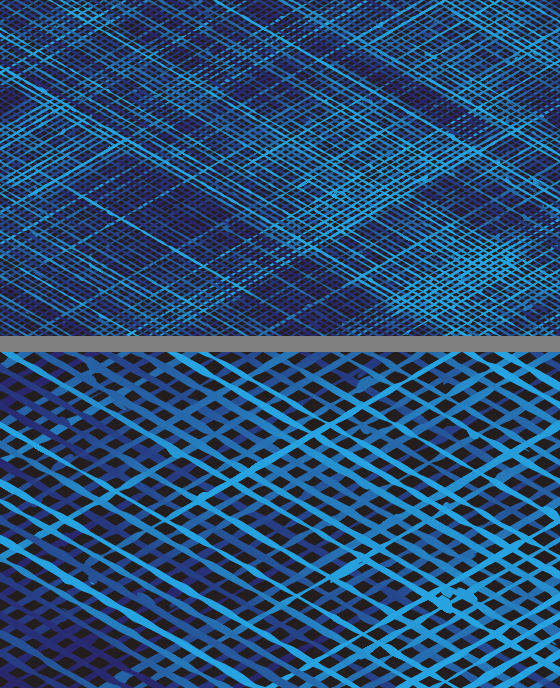
Top: the whole. Bottom: its middle third, enlarged.
Give the GLSL for this pattern, as a WebGL 1 fragment shader.

```glsl
precision highp float;
// Rough blue threads crossing in a diamond lattice, with plaid-like bands of light over near-black.
uniform vec2 u_resolution;

const float ROWS = 53.0;        // threads of each direction per canvas height
const float SLOPE = 0.577;      // rise over run of the threads
const float THREAD = 0.37;      // thread width as a share of the spacing
const float WIDTH_SPREAD = 0.08; // width difference between threads
const float ROUGHNESS = 0.20;   // wobble of the thread edges
const float BLOT = 0.24;        // extra width at ink blots
const float BASE_GLOW = 0.25;   // light outside the bright regions
const float GLOW_GAIN = 0.62;   // effect of the regions on the tone
const float CONTRAST = 1.6;     // tone variation between threads
const float STREAK_SHARE = 0.12; // share of threads that are bright streaks

const vec3 GROUND = vec3(0.137, 0.118, 0.112);
const vec3 INDIGO = vec3(0.160, 0.150, 0.425);
const vec3 COBALT = vec3(0.150, 0.230, 0.510);
const vec3 AZURE = vec3(0.150, 0.420, 0.680);
const vec3 CYAN = vec3(0.150, 0.640, 0.880);

float hash(vec2 p) {
  vec3 q = fract(vec3(p.xyx) * 0.1031);
  q += dot(q, q.yzx + 33.33);
  return fract((q.x + q.y) * q.z);
}

float noise(vec2 p) {
  vec2 i = floor(p);
  vec2 f = fract(p);
  f = f * f * (3.0 - 2.0 * f);
  float low = mix(hash(i), hash(i + vec2(1.0, 0.0)), f.x);
  float high = mix(hash(i + vec2(0.0, 1.0)), hash(i + 1.0), f.x);
  return mix(low, high, f.y);
}

// Soft diamond of light whose sides run along the threads
float diamond(vec2 p, vec2 center, float radius) {
  vec2 d = abs(p - center);
  return 1.0 - smoothstep(0.35, 1.1, (d.y + SLOPE * d.x) / radius);
}

float regionGlow(vec2 p) {
  float glow = BASE_GLOW;
  glow += 0.48 * diamond(p, vec2(0.12, 0.56), 0.20);
  glow += 0.48 * diamond(p, vec2(1.00, 0.53), 0.29);
  glow += 0.48 * diamond(p, vec2(1.45, 0.88), 0.28);
  glow += 0.42 * diamond(p, vec2(1.55, 0.52), 0.17);
  glow += 0.46 * diamond(p, vec2(1.34, 0.18), 0.26);
  return glow;
}

vec3 ramp(float tone) {
  vec3 color = mix(INDIGO, COBALT, smoothstep(0.05, 0.35, tone));
  color = mix(color, AZURE, smoothstep(0.30, 0.62, tone));
  return mix(color, CYAN, smoothstep(0.58, 0.92, tone));
}

// Tone of one thread: shared band, own shade, drift along its length, streaks
float threadTone(float index, float along, float seed, float glow) {
  float band = noise(vec2(index * 0.28, seed));
  float own = hash(vec2(index, seed + 7.0));
  float drift = noise(vec2(along * 3.6 + seed, index * 0.7));
  float vary = 0.28 * band + 0.40 * own + 0.32 * drift;
  float streak = step(1.0 - STREAK_SHARE, hash(vec2(index, seed + 19.0)));
  streak *= smoothstep(0.2, 0.5, noise(vec2(along * 2.0, index * 1.7 + seed)));
  return 0.47 + GLOW_GAIN * (glow - 0.42) + CONTRAST * (vary - 0.5) + 0.45 * streak;
}

// Antialiased coverage of the threads, with ragged edges and blots
float threadCover(float across, float along, float seed, float blur) {
  float spread = hash(vec2(floor(across), seed)) - 0.5;
  float ragged = noise(vec2(along * ROWS * 1.4, across * 2.0 + seed)) - 0.5;
  float blot = smoothstep(0.86, 0.97, noise(vec2(along * ROWS * 0.7 + seed, across * 1.3)));
  float halfWidth = 0.5 * THREAD + WIDTH_SPREAD * spread + ROUGHNESS * ragged + BLOT * blot;
  float edge = abs(fract(across) - 0.5) - halfWidth;
  return clamp(0.5 - edge / blur, 0.0, 1.0);
}

void main() {
  vec2 p = gl_FragCoord.xy / u_resolution.y;
  float blur = 0.85 * ROWS * sqrt(1.0 + SLOPE * SLOPE) / u_resolution.y;
  float fall = (p.y + SLOPE * p.x) * ROWS;
  float rise = (p.y - SLOPE * p.x) * ROWS;
  float glow = regionGlow(p);

  // Falling threads carry one more patch of light in the lower left
  float fallGlow = glow + 0.20 * diamond(p, vec2(0.22, 0.10), 0.28);
  float fallTone = threadTone(floor(fall), p.x, 3.0, fallGlow);
  float riseTone = threadTone(floor(rise), p.x, 41.0, glow);
  float fallCover = threadCover(fall, p.x, 5.0, blur);
  float riseCover = threadCover(rise, p.x, 67.0, blur);

  // Rising threads pass underneath, except bright ones within the light
  vec3 color = mix(GROUND, ramp(riseTone), riseCover);
  color = mix(color, ramp(fallTone), fallCover);
  float lift = smoothstep(0.0, 0.12, riseTone - fallTone) * smoothstep(0.32, 0.45, glow);
  color = mix(color, ramp(riseTone), riseCover * lift);

  gl_FragColor = vec4(color, 1.0);
}
```
